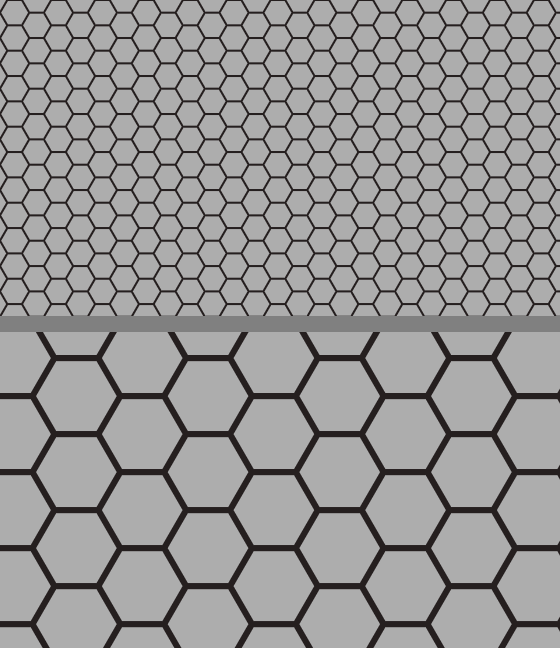
Top, the full canvas; bottom, a detail of the centre.
Reproduce this pattern procedurally as a Shadertoy shader.

```glsl
// Honeycomb of flat-topped grey hexagons separated by thin dark lines.
// Two interleaved rectangular lattices give the nearest cell centre; the
// distance to that cell's border then draws the line, smoothed over a pixel.

const float ROWS = 12.4708;              // hexagons down the canvas height
const float LINE_WIDTH = 0.081;          // relative to the hexagon height
const vec2 LATTICE = vec2(1.7320508, 1.0);
const vec3 CELL_COLOR = vec3(0.68);
const vec3 LINE_COLOR = vec3(0.145, 0.12, 0.122);

// Offset from the nearest point of a rectangular lattice
vec2 latticeOffset(vec2 p, vec2 period) {
    return mod(p + 0.5 * period, period) - 0.5 * period;
}

// Offset from the centre of the hexagon that contains p
vec2 hexOffset(vec2 p) {
    vec2 a = latticeOffset(p, LATTICE);
    vec2 b = latticeOffset(p - 0.5 * LATTICE, LATTICE);
    return dot(a, a) < dot(b, b) ? a : b;
}

// Distance from a point inside a flat-topped hexagon of unit height to its border
float hexBorderDistance(vec2 offset) {
    vec2 q = abs(offset);
    return 0.5 - max(q.y, dot(q, vec2(0.8660254, 0.5)));
}

// Pixel coverage of a line of the given width
float lineCoverage(float dist, float width, float pixel) {
    return clamp((0.5 * width - dist) / pixel + 0.5, 0.0, 1.0);
}

void mainImage(out vec4 fragColor, in vec2 fragCoord) {
    // One unit is the height of a hexagon, measured from the top left
    float pixel = ROWS / iResolution.y;
    vec2 p = vec2(fragCoord.x, iResolution.y - fragCoord.y) * pixel;

    // The first cell touches the left and top sides
    vec2 firstCentre = vec2(0.5773503, 0.5);
    float dist = hexBorderDistance(hexOffset(p - firstCentre));

    float line = lineCoverage(dist, LINE_WIDTH, pixel);
    fragColor = vec4(mix(CELL_COLOR, LINE_COLOR, line), 1.0);
}
```
